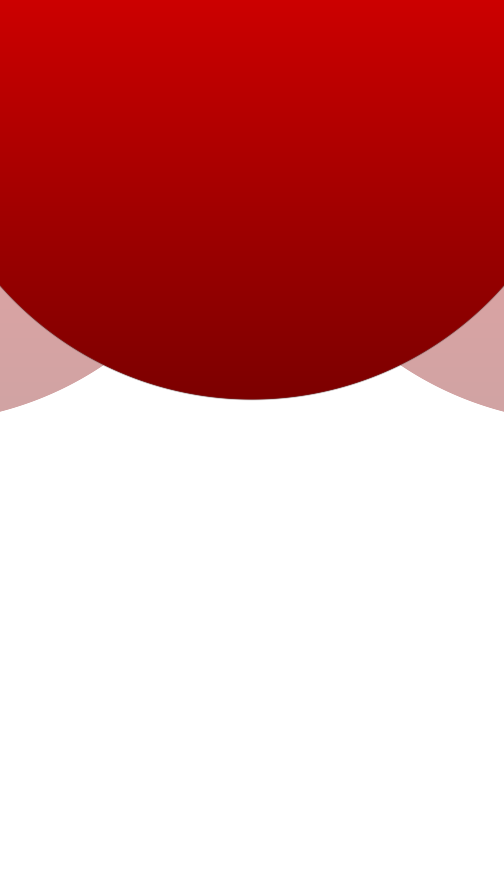
Write a Shadertoy shader that draws this background.

```glsl
// Deep red disc hanging from the top over two pale side discs on white

// Signed distance to a disc; all three share one radius
float disc(vec2 p, vec2 center) {
    return length(p - center) - 0.6667;
}

// Vertical red gradient, from the top edge (0) down to the disc's foot (1)
vec3 redGradient(float t) {
    return mix(vec3(0.80, 0.0, 0.0), vec3(0.485, 0.0, 0.0), clamp(t, 0.0, 1.0));
}

void mainImage(out vec4 fragColor, in vec2 fragCoord) {
    // Canvas width is 1; y is measured down from the top edge
    vec2 p = vec2(fragCoord.x, iResolution.y - fragCoord.y) / iResolution.x;
    p.y *= 1.7778 * iResolution.x / iResolution.y;
    float pixel = 1.0 / iResolution.x;

    vec3 color = vec3(1.0);

    // Translucent side discs, mirrored about the middle
    vec2 mirrored = vec2(min(p.x, 1.0 - p.x), p.y);
    float side = disc(mirrored, vec2(-0.1667, 0.1715));
    float sideCover = 1.0 - smoothstep(-0.5 * pixel, 0.5 * pixel, side);
    color = mix(color, redGradient(p.y / 0.838), 0.36 * sideCover);

    // Main disc
    float front = disc(p, vec2(0.5, 0.1262));
    float frontCover = 1.0 - smoothstep(-0.5 * pixel, 0.5 * pixel, front);
    color = mix(color, redGradient(p.y / 0.793), frontCover);

    // Faint grey hairline along the main rim
    float rim = 1.0 - smoothstep(0.0006, 0.0006 + pixel, abs(front));
    color = mix(color, vec3(0.42, 0.36, 0.36), 0.3 * rim);

    fragColor = vec4(color, 1.0);
}
```
